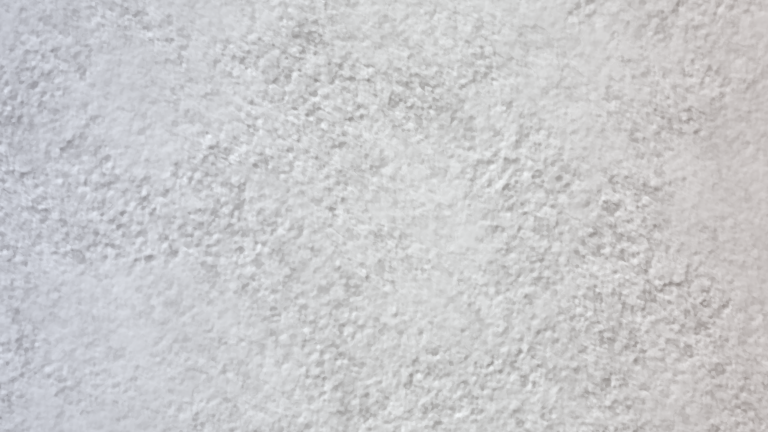
This texture is drawn by a Shadertoy shader. Its source:

```glsl
// Pale trowelled plaster: smooth skins, flaking plates and fine rough grain.

const vec3 COOL_LEFT   = vec3(0.784, 0.796, 0.834);
const vec3 PALE_CENTRE = vec3(0.835, 0.839, 0.839);
const vec3 WARM_RIGHT  = vec3(0.804, 0.781, 0.775);
const vec3 SHADOW_TINT = vec3(0.97, 1.02, 1.05);
const vec2 TO_LIGHT    = vec2(-0.55, 0.83);

vec3 hash3(vec2 cell) {
    vec3 q = fract(cell.xyx * vec3(0.1031, 0.1030, 0.0973));
    q += dot(q, q.yxz + 33.33);
    return fract((q.xxy + q.yzz) * q.zyx);
}

// Cellular noise: random cell levels blended by distance to jittered centres.
float cellBlend(vec2 p) {
    vec2 cell = floor(p);
    float level = 0.0;
    float total = 0.0;
    for (int y = -1; y <= 1; y++) {
        for (int x = -1; x <= 1; x++) {
            vec2 neighbour = cell + vec2(x, y);
            vec3 rnd = hash3(neighbour);
            vec2 d = neighbour + rnd.xy - p;
            float weight = exp(-5.0 * dot(d, d));
            level += weight * rnd.z;
            total += weight;
        }
    }
    return level / total;
}

// Octaves of cellular noise, each turned to hide the grid.
float layered(vec2 p, int octaves) {
    mat2 turn = mat2(0.8, 0.6, -0.6, 0.8);
    float sum = 0.0;
    float total = 0.0;
    float amplitude = 1.0;
    for (int i = 0; i < octaves; i++) {
        sum += amplitude * cellBlend(p);
        total += amplitude;
        amplitude *= 0.6;
        p = turn * p * 2.03 + 17.3;
    }
    return sum / total;
}

// Raised skins of plaster with ragged borders.
float plates(vec2 p) {
    return smoothstep(0.43, 0.59, layered(p * 20.0 + 41.0, 4));
}

// Grain slightly stretched along a direction.
float dragGrain(vec2 p, float angle, float scale) {
    vec2 along = vec2(cos(angle), sin(angle));
    vec2 q = vec2(dot(p, along) * 0.85, dot(p, vec2(-along.y, along.x)));
    return layered(q * scale + 90.0, 2);
}

// Two crossing trowel directions, chosen by region.
float trowelGrain(vec2 p, float crossing) {
    return mix(dragGrain(p, 0.7, 72.0), dragGrain(p, -0.6, 78.0), crossing);
}

// Cool to pale to warm light across the wall, dimming to the corners.
vec3 wallLight(vec2 uv) {
    vec3 tint = mix(COOL_LEFT, PALE_CENTRE, smoothstep(-0.1, 0.55, uv.x));
    tint = mix(tint, WARM_RIGHT, smoothstep(0.6, 1.05, uv.x));
    vec2 fromCentre = uv - vec2(0.5, 0.55);
    return tint * (1.0 - 0.06 * dot(fromCentre, fromCentre));
}

void mainImage(out vec4 fragColor, in vec2 fragCoord) {
    vec2 uv = fragCoord / iResolution.xy;
    vec2 p = fragCoord / iResolution.y;

    // Broad zones of wear
    float rough = smoothstep(0.36, 0.62, layered(p * 2.6 + 5.0, 4));
    float flaky = smoothstep(0.42, 0.62, layered(p * 2.2 + 63.0, 3));
    float mottle = layered(p * 8.0 + 28.0, 3) - 0.5;

    // Plates lit from the upper left
    float plate = plates(p);
    float relief = plate - plates(p + TO_LIGHT * 0.008);
    relief = clamp(relief, -0.9, 0.4) * mix(0.35, 1.0, flaky);

    // Grain worn thin where the skin is smooth, with its own small relief
    float grit = mix(0.42, 1.0, rough) * mix(1.0, 0.7, plate);
    float crossing = smoothstep(0.45, 0.55, cellBlend(p * 3.0 + 11.0));
    float grain = trowelGrain(p, crossing);
    float emboss = grain - trowelGrain(p + TO_LIGHT * 0.009, crossing);
    float pits = smoothstep(0.56, 0.8, grain);

    float shade = -0.024 * rough - 0.050 * mottle;
    shade += 0.020 * (plate - 0.5) * mix(0.5, 1.0, flaky);
    shade += 0.050 * relief;
    shade -= grit * (0.200 * (grain - 0.5) + 0.130 * emboss + 0.030 * pits);

    vec3 colour = wallLight(uv) + shade * SHADOW_TINT;
    fragColor = vec4(clamp(colour, 0.0, 1.0), 1.0);
}
```
